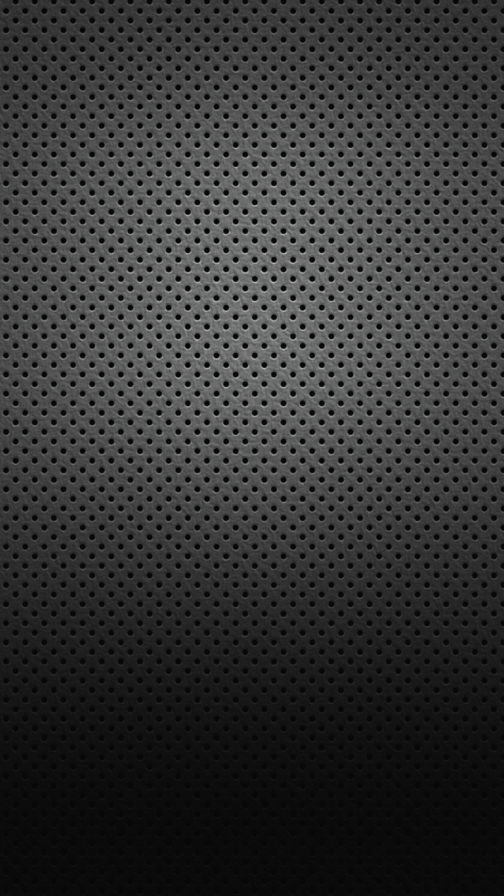
A Shadertoy shader for this texture:

```glsl
// Perforated dark metal sheet: a staggered lattice of small round holes with
// lit lower rims, over a finely mottled surface. A soft glow above the middle
// lights the sheet, which falls away to near black at the bottom.

const float REPEATS = 26.34;               // hole pitches across the width
const vec2  PHASE = vec2(0.317, 0.256);    // lattice offset, in pitches
const float HOLE_RADIUS = 0.148;           // in pitches
const float HOLE_SOFTNESS = 0.025;
const float RIM_WIDTH = 0.05;
const float RIM_GAIN = 0.45;
const float SHADE_GAIN = 0.22;

const vec2  GLOW_CENTRE = vec2(0.5, 0.66); // as fractions of the canvas
const vec2  GLOW_SPREAD = vec2(0.40, 0.57);// in canvas widths
const float GLOW = 0.195;
const float AMBIENT = 0.21;
const float FLOOR_LIGHT = 0.042;
const float TOP_FADE = 0.32;

const float GRAIN_SCALE = 3.4;             // noise cells per pitch
const float GRAIN_GAIN = 0.24;
const vec3  METAL_TINT = vec3(0.995, 1.0, 1.0);
const vec3  HOLE_COLOUR = vec3(0.03);

// Random unit gradient for a lattice corner
vec2 gradientAt(vec2 corner) {
    float h = fract(sin(dot(corner, vec2(127.1, 311.7))) * 43758.5);
    return vec2(cos(6.2832 * h), sin(6.2832 * h));
}

float gradientNoise(vec2 p) {
    vec2 i = floor(p), f = fract(p);
    vec2 u = f * f * f * (f * (f * 6.0 - 15.0) + 10.0);
    vec2 e = vec2(1.0, 0.0);
    float low  = mix(dot(gradientAt(i), f),
                     dot(gradientAt(i + e.xy), f - e.xy), u.x);
    float high = mix(dot(gradientAt(i + e.yx), f - e.yx),
                     dot(gradientAt(i + e.xx), f - e.xx), u.x);
    return mix(low, high, u.y);
}

// Wrinkled surface height
float grainHeight(vec2 p) {
    vec2 warp = vec2(gradientNoise(p * 0.6), gradientNoise(p * 0.6 + 37.0));
    return gradientNoise(p + warp) + 0.5 * gradientNoise(p * 2.1 + 11.0);
}

// Light falling on the sheet
float sheetLight(vec2 uv, float aspect) {
    vec2 d = (uv - GLOW_CENTRE) * vec2(1.0, aspect) / GLOW_SPREAD;
    float rise = smoothstep(0.06, 0.62, uv.y);
    float fade = 1.0 - TOP_FADE * smoothstep(0.78, 1.0, uv.y);
    return FLOOR_LIGHT + rise * fade * (AMBIENT + GLOW * exp(-dot(d, d)));
}

// Vector from the nearest hole centre in the staggered lattice
vec2 nearestHole(vec2 p) {
    vec2 a = fract(p + 0.5) - 0.5;
    vec2 b = fract(p) - 0.5;
    return dot(a, a) < dot(b, b) ? a : b;
}

void mainImage(out vec4 fragColor, in vec2 fragCoord) {
    vec2 uv = fragCoord / iResolution.xy;
    vec2 p = fragCoord / iResolution.x * REPEATS;
    float pixel = REPEATS / iResolution.x;
    float light = sheetLight(uv, iResolution.y / iResolution.x);

    // Embossed grain, lit from above
    vec2 g = p * GRAIN_SCALE;
    float grain = grainHeight(g) - grainHeight(g + vec2(0.2, 0.3));
    float metal = light * (1.0 + GRAIN_GAIN * grain);

    // Rim: bright along the lower edge, shaded along the upper one
    vec2 d = nearestHole(p - PHASE);
    float r = length(d);
    float facing = -d.y / max(r, 0.001);
    float rimDistance = abs(r - HOLE_RADIUS - RIM_WIDTH) - 0.5 * RIM_WIDTH;
    float rim = 1.0 - smoothstep(-0.5 * pixel, 0.5 * pixel + 0.03, rimDistance);
    metal *= 1.0 + rim * (facing > 0.0 ? RIM_GAIN : SHADE_GAIN) * facing;

    // Hole
    float soft = 0.5 * pixel + HOLE_SOFTNESS;
    float hole = 1.0 - smoothstep(-soft, soft, r - HOLE_RADIUS);
    vec3 colour = mix(METAL_TINT * metal, HOLE_COLOUR, hole);
    fragColor = vec4(colour, 1.0);
}
```
